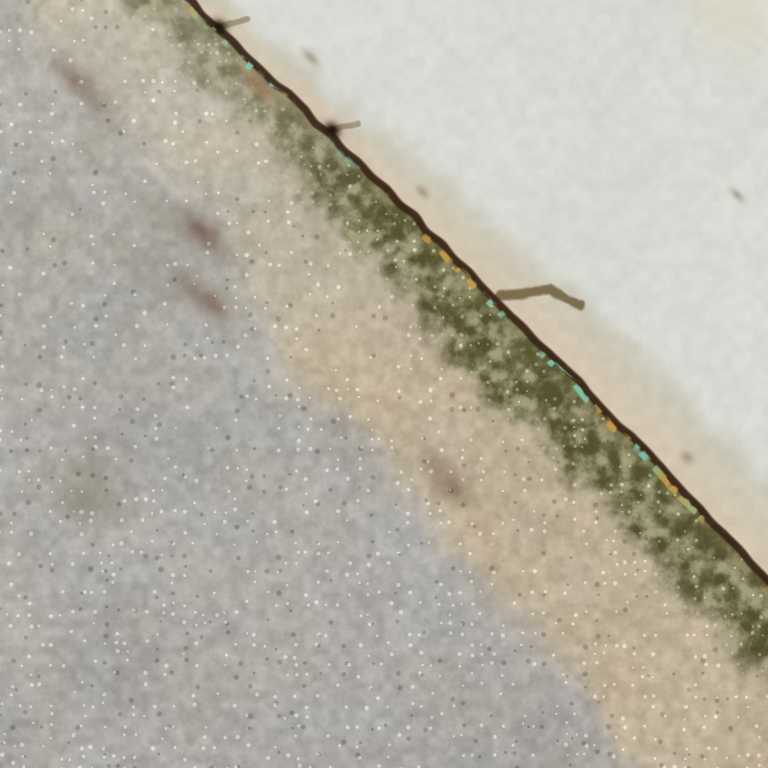
A three.js fragment shader for this texture:

```glsl
// Draws a worn pale kerb crossing a gritty road, with a mossy gutter and wet glints.
varying vec2 vUv;

float hash(vec2 p) {
  vec3 q = fract(vec3(p.xyx) * 0.1031);
  q += dot(q, q.yzx + 33.33);
  return fract((q.x + q.y) * q.z);
}

float noise(vec2 p) {
  vec2 i = floor(p), f = fract(p);
  f = f * f * (3.0 - 2.0 * f);
  return mix(mix(hash(i), hash(i + vec2(1.0, 0.0)), f.x),
             mix(hash(i + vec2(0.0, 1.0)), hash(i + 1.0), f.x), f.y);
}

float fbm(vec2 p) {
  float sum = 0.0, amp = 0.5;
  for (int i = 0; i < 4; i++) {
    sum += amp * noise(p);
    p = mat2(1.6, 1.2, -1.2, 1.6) * p + 7.3;
    amp *= 0.5;
  }
  return sum / 0.9375;
}

// Soft ellipse whose long axis follows the kerb
float stain(vec2 p, vec2 center, vec2 size) {
  vec2 d = p - center;
  vec2 q = vec2(d.x - d.y, d.x + d.y) * 0.7071 / size;
  return exp(-dot(q, q));
}

// Scattered grains, one candidate per cell
float grains(vec2 p, float scale, float density) {
  vec2 cell = floor(p * scale);
  vec2 center = 0.3 + 0.4 * vec2(hash(cell + 3.1), hash(cell + 8.7));
  vec2 q = fract(p * scale) - center;
  float size = mix(0.15, 0.3, hash(cell + 5.5));
  return step(1.0 - density, hash(cell)) * (1.0 - smoothstep(size * 0.4, size, length(q)));
}

float segment(vec2 p, vec2 a, vec2 b) {
  vec2 d = b - a;
  return length(p - a - d * clamp(dot(p - a, d) / dot(d, d), 0.0, 1.0));
}

float stroke(float dist, float width) {
  return 1.0 - smoothstep(width * 0.4, width, dist);
}

vec3 roadColor(vec2 p, float across, float along) {
  float broad = fbm(p * 7.0);
  float fine = fbm(p * 85.0);
  vec3 grey = mix(vec3(0.665, 0.655, 0.64), vec3(0.69, 0.68, 0.645), p.y);
  vec3 tan_ = mix(vec3(0.745, 0.715, 0.65), vec3(0.735, 0.68, 0.585), smoothstep(-0.5, 0.1, along));
  float border = 0.935 - 0.11 * along - 0.05 * exp(-pow((along + 0.1) / 0.12, 2.0));
  float strip = smoothstep(-0.05, 0.04, across - border + (broad - 0.5) * 0.1);
  vec3 c = mix(grey, tan_, strip);
  c += (broad - 0.5) * 0.07 + (fine - 0.5) * 0.16;
  c += (noise(p * 16.0 + 4.0) - 0.5) * vec3(0.01, 0.0, -0.02);

  // Brown and olive stains
  float ragged = 0.35 + 1.1 * fbm(p * 34.0);
  float brown = stain(p, vec2(0.105, 0.89), vec2(0.045, 0.016))
              + stain(p, vec2(0.265, 0.695), vec2(0.038, 0.016))
              + stain(p, vec2(0.265, 0.615), vec2(0.042, 0.016))
              + stain(p, vec2(0.585, 0.374), vec2(0.036, 0.017));
  float olive = stain(p, vec2(0.11, 0.355), vec2(0.04, 0.04))
              + 0.5 * stain(p, vec2(0.2, 0.725), vec2(0.05, 0.02))
              + 0.5 * stain(p, vec2(0.19, 0.645), vec2(0.05, 0.02))
              + 0.5 * stain(p, vec2(0.03, 0.725), vec2(0.03, 0.03));
  c = mix(c, vec3(0.45, 0.36, 0.29), clamp(brown * ragged * 0.7, 0.0, 0.75));
  c = mix(c, vec3(0.5, 0.49, 0.42), clamp(olive * ragged * 0.5, 0.0, 0.6));

  // Pale scuffs on the border of the strip
  float scuff = stain(p, vec2(0.21, 0.77), vec2(0.045, 0.007))
              + stain(p, vec2(0.365, 0.505), vec2(0.045, 0.012));
  c = mix(c, vec3(0.82, 0.79, 0.73), clamp(scuff * ragged * 0.6, 0.0, 0.7));

  // Loose grit, denser toward the lower left
  float density = mix(0.3, 0.16, smoothstep(0.1, 0.8, p.y));
  c += 0.16 * grains(p + 0.01 * broad, 75.0, density);
  c -= 0.12 * grains(p + 0.37, 58.0, density * 0.7);
  return c;
}

vec3 mossColor(vec2 p, float depth) {
  float tuft = fbm(p * 65.0 + 11.0);
  vec3 c = mix(vec3(0.27, 0.27, 0.14), vec3(0.62, 0.61, 0.48), smoothstep(0.25, 0.78, tuft));
  c = mix(c, vec3(0.38, 0.35, 0.17), 0.55 * (1.0 - smoothstep(0.0, 0.045, depth)));
  return c + 0.25 * grains(p + 0.21, 82.0, 0.3) * vec3(0.9, 1.0, 0.9);
}

vec3 kerbColor(vec2 p, float rise, float along) {
  float width = mix(0.05, 0.12, smoothstep(-0.6, 0.3, along));
  vec3 edge = mix(vec3(0.83, 0.775, 0.69), vec3(0.795, 0.785, 0.72), smoothstep(0.0, width, rise));
  vec3 slab = vec3(0.845, 0.85, 0.825) + (fbm(p * 8.0) - 0.5) * 0.035;
  vec3 c = mix(edge, slab, smoothstep(-0.025, 0.025, rise - width + (fbm(p * 24.0) - 0.5) * 0.04));
  c += (fbm(p * 75.0) - 0.5) * 0.06;
  c = mix(c, vec3(0.86, 0.83, 0.73), 0.6 * stain(p, vec2(0.95, 0.98), vec2(0.06, 0.04)));

  // Cracks and small marks
  vec2 w = p + (fbm(p * 40.0) - 0.5) * 0.008;
  float crack = min(segment(w, vec2(0.65, 0.614), vec2(0.715, 0.622)), segment(w, vec2(0.715, 0.622), vec2(0.755, 0.602)));
  float joint = min(segment(w, vec2(0.43, 0.831), vec2(0.465, 0.838)), segment(w, vec2(0.285, 0.966), vec2(0.32, 0.974)));
  c = mix(c, vec3(0.43, 0.37, 0.24), 0.85 * stroke(crack, 0.009) + 0.5 * stroke(joint, 0.006));
  float marks = stain(p, vec2(0.96, 0.746), vec2(0.011, 0.005)) + stain(p, vec2(0.895, 0.405), vec2(0.009, 0.007))
              + stain(p, vec2(0.55, 0.75), vec2(0.01, 0.006)) + stain(p, vec2(0.405, 0.925), vec2(0.012, 0.006));
  return mix(c, vec3(0.56, 0.51, 0.43), 0.6 * min(marks, 1.0));
}

void main() {
  vec2 p = vUv;
  float across = p.x + p.y, along = p.x - p.y;
  float bow = 1.249 + 0.011 * (1.0 - along * along / 0.56);
  float rise = across - bow + (noise(vec2(along * 28.0, 2.0)) - 0.5) * 0.007;

  // Road, then moss in the gutter, then kerb
  float mossWidth = mix(0.08, 0.125, smoothstep(-0.6, 0.1, along));
  float moss = smoothstep(-0.035, 0.025, rise + mossWidth + (fbm(p * 30.0) - 0.5) * 0.08);
  moss *= mix(0.55, 0.88, smoothstep(-0.6, -0.2, along));
  vec3 c = mix(roadColor(p, across, along), mossColor(p, -rise), moss);
  c = mix(c, vec3(0.6, 0.44, 0.3), 0.5 * stain(p, vec2(0.34, 0.885), vec2(0.03, 0.012)));
  c = mix(c, kerbColor(p, rise, along), smoothstep(-0.002, 0.004, rise));

  // Dark seam with notches
  c = mix(c, vec3(0.2, 0.12, 0.08), 0.85 * stroke(abs(rise + 0.003), 0.01));
  float notch = stain(p, vec2(0.433, 0.831), vec2(0.011, 0.008)) + stain(p, vec2(0.286, 0.965), vec2(0.01, 0.008));
  c = mix(c, vec3(0.13, 0.08, 0.05), min(notch, 1.0));

  // Wet glints beside the seam
  float wet = smoothstep(0.45, 0.7, noise(vec2(along * 9.0, 6.0))) * smoothstep(0.4, 0.7, noise(vec2(along * 95.0, rise * 60.0)));
  vec3 glint = mix(vec3(0.5, 0.8, 0.72), vec3(0.8, 0.62, 0.3), smoothstep(0.45, 0.65, noise(vec2(along * 14.0, 31.0))));
  c = mix(c, glint, 0.85 * wet * stroke(abs(rise + 0.013), 0.009));
  gl_FragColor = vec4(clamp(c, 0.0, 1.0), 1.0);
}
```
